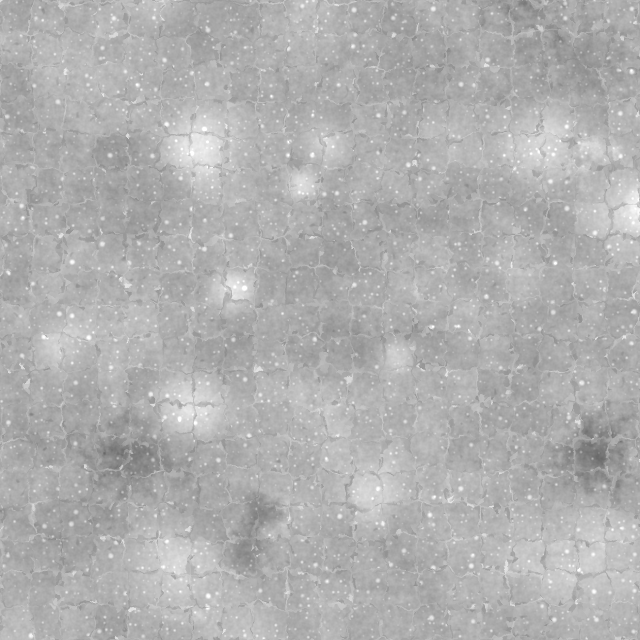
This texture map is drawn by a WebGL 2 fragment shader. Its source:

```glsl
#version 300 es
precision highp float;
// Weathered grey paving: a jittered grid of rough stones in even columns and rows.
// Voronoi borders give the joints, filled with flat facets fanned around each stone;
// gradient noise, soft stains and pale specks supply the wear.

#define STONES vec2(20.0, 19.0)      // repeats across and down
#define JITTER 0.34                  // stone centre offset, in stones
#define ROUGHNESS 0.13               // wobble of the stone outlines
#define JOINT_WIDTH 0.055            // mean half width, in stones
#define FACETS 22.0                  // slices around one stone
#define FACET_CONTRAST 0.17
#define BASE_GREY 0.672
#define STAIN_GRID 7.0
#define STAIN_STRENGTH 0.24
#define WORN_CENTRE vec2(0.89, 0.13) // palest area
#define SPECK_GRID 48.0
#define SPECK_BRIGHTNESS 0.17

uniform vec2 u_resolution;
out vec4 fragColor;

const uint MIX = 1664525u;

vec2 hash2(vec2 cell) {
    uvec2 v = uvec2(ivec2(floor(cell)) + 4096) * MIX + 1013904223u;
    v.x += v.y * MIX;
    v.y += v.x * MIX;
    v ^= v >> 16u;
    v.x += v.y * MIX;
    v.y += v.x * MIX;
    v ^= v >> 16u;
    return vec2(v & 65535u) / 65535.0;
}

float gradientAt(vec2 corner, vec2 offset) {
    float a = 6.28318 * hash2(corner).x;
    return dot(vec2(cos(a), sin(a)), offset);
}

float noise(vec2 p) {
    vec2 i = floor(p), f = p - i, e = vec2(0.0, 1.0);
    vec2 s = f * f * f * (f * (f * 6.0 - 15.0) + 10.0);
    return mix(mix(gradientAt(i, f), gradientAt(i + e.yx, f - e.yx), s.x),
               mix(gradientAt(i + e, f - e), gradientAt(i + 1.0, f - 1.0), s.x), s.y);
}

float fbm(vec2 p) {
    float sum = 0.0, amp = 1.0;
    for (int i = 0; i < 4; i++) {
        sum += amp * noise(p);
        p = mat2(1.6, 1.2, -1.2, 1.6) * p + 17.3;
        amp *= 0.55;
    }
    return sum;
}

vec2 stoneCentre(vec2 id) { return id + 0.5 + JITTER * (hash2(id) - 0.5); }

// Nearest stone: its id, the offset from its centre and the distance to its border
void findStone(vec2 p, out vec2 id, out vec2 local, out float border) {
    vec2 home = floor(p);
    float best = 9.0;
    for (int k = 0; k < 9; k++) {
        vec2 c = home + vec2(k % 3, k / 3) - 1.0;
        vec2 r = p - stoneCentre(c);
        if (dot(r, r) < best) { best = dot(r, r); id = c; local = r; }
    }
    border = 9.0;
    for (int k = 0; k < 25; k++) {
        if (k == 12) continue;
        vec2 toward = stoneCentre(id + vec2(k % 5, k / 5) - 2.0) - stoneCentre(id);
        border = min(border, dot(0.5 * toward - local, normalize(toward)));
    }
}

// Soft light and dark patches with ragged rims
float stains(vec2 uv, float ragged) {
    vec2 p = uv * STAIN_GRID;
    float sum = 0.0;
    for (int k = 0; k < 9; k++) {
        vec2 c = floor(p) + vec2(k % 3, k / 3) - 1.0;
        vec2 h = hash2(c + 300.0);
        float r = length(p - c - hash2(c + 500.0)) * (1.0 + 0.5 * ragged);
        float s = 2.0 * h.x - 1.0;
        sum += s * s * s * smoothstep(0.3 + 0.6 * h.y, 0.0, r);
    }
    return STAIN_STRENGTH * sum;
}

// Small pale chips at two sizes
float specks(vec2 uv, float px) {
    float sum = 0.0, grid = SPECK_GRID;
    for (int k = 0; k < 2; k++) {
        vec2 p = uv * grid, c = floor(p) + 900.0 * float(k + 1);
        vec2 h = hash2(c);
        float r = length(fract(p) - 0.25 - 0.5 * hash2(c + 77.0));
        float size = 0.06 + 0.12 * h.y * h.y, soft = 0.04 + px * grid;
        sum += step(h.x, 0.34) * (0.4 + h.y) * smoothstep(size + soft, size - soft, r);
        grid *= 2.1;
    }
    return SPECK_BRIGHTNESS * sum;
}

void main() {
    vec2 uv = gl_FragCoord.xy / u_resolution;
    float px = 1.0 / min(u_resolution.x, u_resolution.y);
    float stonePx = px * STONES.x;
    vec2 p = uv * STONES;

    // Stone outline
    vec2 warp = vec2(fbm(p * 2.3), fbm(p * 2.3 + 41.0));
    vec2 id, local;
    float border;
    findStone(p + ROUGHNESS * warp, id, local, border);

    // Facets: a flat tone and a joint depth for each slice around the stone
    float slice = (atan(local.y, local.x) / 6.28318 + 0.5) * FACETS;
    float n = floor(slice), f = slice - n;
    vec2 here = hash2(id * 64.0 + vec2(n, 7.0));
    vec2 next = hash2(id * 64.0 + vec2(mod(n + 1.0, FACETS), 7.0));
    float blur = clamp(stonePx * FACETS / (6.28318 * length(local) + 0.01), 0.02, 1.0);
    float facet = mix(here.x, next.x, smoothstep(1.0 - blur, 1.0, f));
    float depth = mix(here.y, next.y, f) - 0.5;
    float width = JOINT_WIDTH + 0.15 * noise(p * 0.8 + 9.0) + 0.15 * depth;
    float joint = smoothstep(stonePx, -stonePx, border - width);

    // Wear
    float mottle = fbm(uv * 42.0);
    float cloud = 0.085 * fbm(uv * 5.0 + 3.0);
    float worn = smoothstep(0.17, 0.02, length((uv - WORN_CENTRE) * vec2(0.9, 1.4)) + 0.03 * mottle);
    float patches = stains(uv, mottle) + 0.11 * worn;
    float grain = 0.05 * mottle + 0.045 * noise(uv * 130.0) + 0.025 * noise(uv * 260.0);
    float pits = 0.10 * smoothstep(0.28, 0.6, noise(uv * 95.0 + 60.0)) * smoothstep(-0.1, 0.4, fbm(uv * 8.0));

    // Stone face, joint facets and the hairline between neighbours
    float stone = BASE_GREY + cloud + patches + grain - pits + 0.055 * (hash2(id + 150.0).x - 0.5);
    stone += specks(uv, px);
    float filler = BASE_GREY + cloud + 0.4 * patches + 0.3 * grain;
    float chip = filler + FACET_CONTRAST * (facet - 0.5) + 0.13 * smoothstep(0.95, 1.0, facet);
    float grey = mix(stone, chip, joint);
    float hairline = smoothstep(0.012 + stonePx, 0.0, border);
    grey = mix(grey, filler + 0.03 + 0.22 * noise(p * 1.3 + 70.0), 0.75 * hairline);

    fragColor = vec4(vec3(clamp(grey, 0.0, 1.0)), 1.0);
}
```
